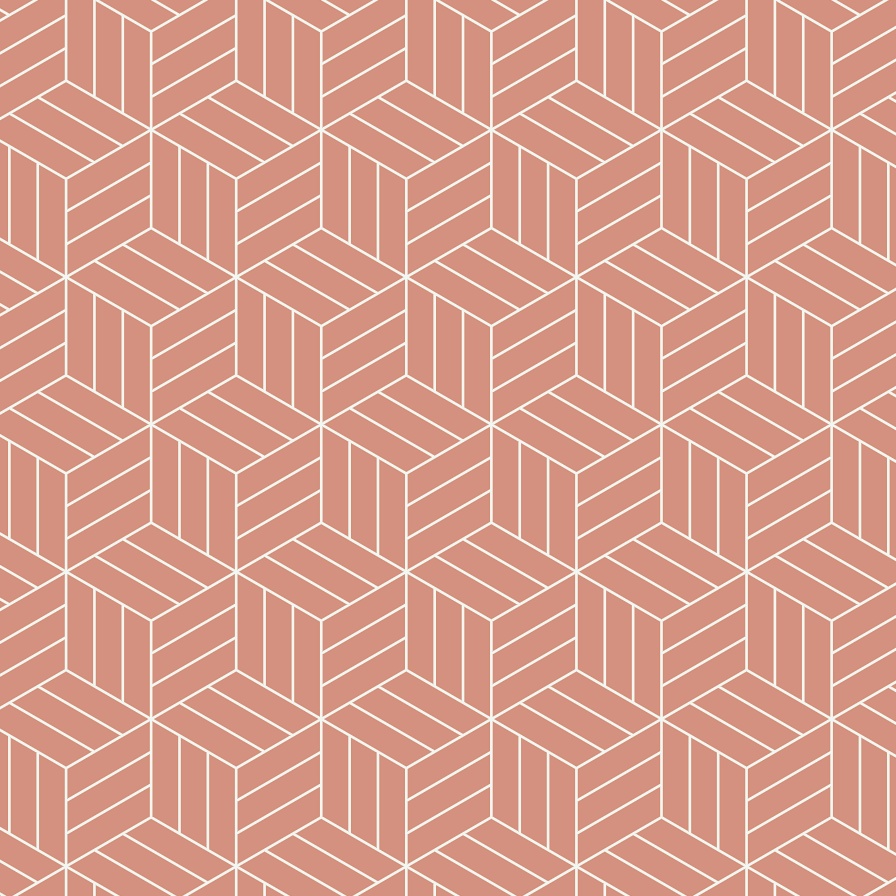
Write a Shadertoy shader that draws this pattern.

```glsl
// Isometric tumbling cubes with striped faces, pale lines on terracotta.

// Offset from the nearest centre of a pointy-top hexagon grid of unit width
vec2 hexLocal(vec2 p) {
    vec2 cell = vec2(1.0, sqrt(3.0));
    vec2 a = mod(p + 0.5 * cell, cell) - 0.5 * cell;
    vec2 b = mod(p, cell) - 0.5 * cell;
    return dot(a, a) < dot(b, b) ? a : b;
}

// Distance to the nearest of evenly spaced parallel lines
float lineDistance(float x, float spacing) {
    return abs(x - spacing * round(x / spacing));
}

// Distance to the nearest edge or stripe of a cube drawn in one hexagon
float cubeLines(vec2 q) {
    float rising = dot(q, vec2(-0.5, 0.5 * sqrt(3.0)));
    float falling = dot(q, vec2(0.5, 0.5 * sqrt(3.0)));

    // x: coordinate across the stripes, y: across the two plain edges
    vec2 face;
    if (rising > 0.0 && falling > 0.0) face = vec2(falling, rising); // top
    else if (q.x < 0.0) face = vec2(q.x, falling);                   // left
    else face = vec2(rising, q.x);                                   // right

    return min(lineDistance(face.x, 1.0 / 6.0), lineDistance(face.y, 0.5));
}

void mainImage(out vec4 fragColor, in vec2 fragCoord) {
    const float columns = 5.267;
    vec2 p = (fragCoord - 0.5 * iResolution.xy) / iResolution.y * columns;
    float pixel = columns / iResolution.y;

    float d = cubeLines(hexLocal(p + vec2(0.245, 0.150)));
    float halfWidth = 0.0079;

    // Clay faces, slightly deeper right beside the lines
    float rim = 1.0 - smoothstep(halfWidth, halfWidth + 0.012, d);
    vec3 color = mix(vec3(0.835, 0.570, 0.497), vec3(0.82, 0.54, 0.45), rim);

    // Smoothed pale lines
    float line = clamp(0.5 + (halfWidth - d) / pixel, 0.0, 1.0);
    color = mix(color, vec3(0.95, 0.97, 0.95), line);

    fragColor = vec4(color, 1.0);
}
```
